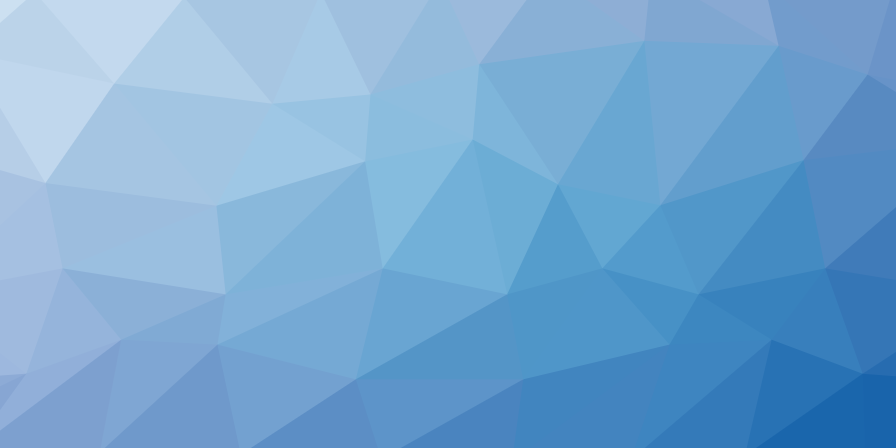
A Shadertoy shader for this background:

```glsl
// Draws a low-poly mesh of flat facets fading from pale blue to deep blue.

// Each mesh row is a wave: centre, amplitude, frequency, phase.
const vec4 rowX[6] = vec4[6](
    vec4(0.35, 0.08, 0.7, 1.0), vec4(0.265, 0.057, 1.75, 1.0),
    vec4(0.143, 0.1, 1.0, 2.0), vec4(0.203, 0.086, 1.0, 2.4),
    vec4(0.273, 0.078, 1.2, 3.9), vec4(0.25, 0.036, 0.9, 2.7));
const vec4 rowY[6] = vec4[6](
    vec4(1.036, -0.03, 0.9, 0.0), vec4(0.84, -0.073, 1.0, 1.2),
    vec4(0.615, -0.078, 1.58, 0.8), vec4(0.372, -0.029, 3.14, 1.0),
    vec4(0.195, -0.057, 1.5, 2.5), vec4(-0.02, 0.01, 1.0, 0.0));

float wave(vec4 w, float k) {
    return w.x + w.y * cos(w.z * (k - w.w));
}

vec2 meshVertex(int row, int column) {
    float k = float(column);
    return vec2(0.286 * k + wave(rowX[row], k), wave(rowY[row], k));
}

float hash(vec2 p) {
    return fract(sin(dot(p, vec2(127.1, 311.7))) * 43758.5);
}

float cross2(vec2 a, vec2 b) {
    return a.x * b.y - a.y * b.x;
}

// Signed distance to the line through a and b, positive on its left.
float leftOf(vec2 p, vec2 a, vec2 b) {
    return cross2(normalize(b - a), p - a);
}

// Antialiased coverage of a triangle of either winding.
float coverage(vec2 p, vec2 a, vec2 b, vec2 c, float pixel) {
    float winding = sign(cross2(b - a, c - a));
    float inside = min(winding * leftOf(p, a, b),
                       min(winding * leftOf(p, b, c), winding * leftOf(p, c, a)));
    return clamp(0.5 + inside / pixel, 0.0, 1.0);
}

// Four corner colours, with a fresher blue in the middle.
vec3 backdrop(vec2 p) {
    vec2 uv = clamp(p * vec2(0.5, 1.0), 0.0, 1.0);
    vec3 top = mix(vec3(0.80, 0.88, 0.945), vec3(0.47, 0.61, 0.80), uv.x);
    vec3 bottom = mix(vec3(0.53, 0.65, 0.83), vec3(0.08, 0.385, 0.67), uv.x);
    vec2 bump = 4.0 * uv * (1.0 - uv);
    return mix(bottom, top, uv.y)
         + bump.x * bump.y * vec3(0.05 - 0.15 * uv.x, 0.055, 0.03);
}

// Adds one facet, coloured at its centroid with a small random shade.
void addFacet(inout vec4 sum, vec2 p, vec2 a, vec2 b, vec2 c, vec2 id, float pixel) {
    float cover = coverage(p, a, b, c, pixel);
    if (cover > 0.0) {
        vec3 shade = vec3(1.3, 1.0, 0.7) * 0.045 * (hash(id) - 0.5);
        sum += cover * vec4(backdrop((a + b + c) / 3.0) + shade, 1.0);
    }
}

void mainImage(out vec4 fragColor, in vec2 fragCoord) {
    vec2 p = fragCoord / iResolution.xy * vec2(2.0, 1.0);
    float pixel = 1.0 / iResolution.y;
    vec4 sum = vec4(0.0);

    for (int row = 0; row < 5; row++) {
        for (int column = -2; column < 7; column++) {
            vec2 topLeft = meshVertex(row, column);
            vec2 topRight = meshVertex(row, column + 1);
            vec2 lowLeft = meshVertex(row + 1, column);
            vec2 lowRight = meshVertex(row + 1, column + 1);
            vec2 id = vec2(column, row);

            // The diagonal falls in the upper rows and rises in the lower ones.
            bool falling = row < 2;
            vec2 upperEnd = falling ? lowRight : lowLeft;
            vec2 lowerEnd = falling ? topLeft : topRight;
            addFacet(sum, p, topLeft, topRight, upperEnd, id, pixel);
            addFacet(sum, p, lowLeft, lowRight, lowerEnd, id + 0.5, pixel);
        }
    }

    vec3 color = sum.a > 0.0 ? sum.rgb / sum.a : backdrop(p);
    fragColor = vec4(color, 1.0);
}
```
